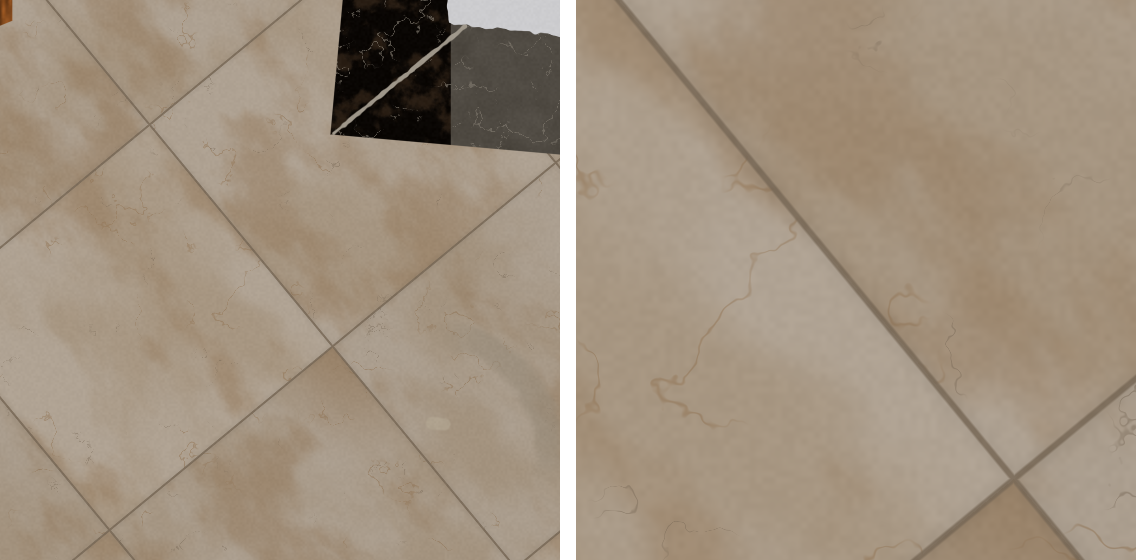
Left, the full canvas; right, a detail of the centre.
A three.js fragment shader for this texture:

```glsl
// Diagonal beige marble floor tiles with thin grout and a dark, mitred marble border.
varying vec2 vUv;

const vec2 CROSSING = vec2(0.594, 0.3815);    // a grout crossing
const vec2 EDGE_UP = vec2(0.3984, 0.3281);    // tile edge, up and right
const vec2 EDGE_DOWN = vec2(0.3268, -0.3958); // tile edge, down and right

const vec3 CREAM = vec3(0.68, 0.63, 0.57);
const vec3 SAND = vec3(0.645, 0.58, 0.50);
const vec3 OCHRE = vec3(0.57, 0.46, 0.34);
const vec3 GROUT = vec3(0.47, 0.41, 0.34);
const vec3 BLACK = vec3(0.035, 0.022, 0.012);
const vec3 BROWN = vec3(0.16, 0.115, 0.075);
const vec3 SLATE = vec3(0.31, 0.29, 0.26);
const vec3 PALE = vec3(0.62, 0.59, 0.54);
const vec3 WHITE = vec3(0.80, 0.80, 0.81);
const vec3 WOOD = vec3(0.50, 0.28, 0.11);

float hash(vec2 p) {
  vec3 q = fract(p.xyx * 0.1031);
  q += dot(q, q.yzx + 33.33);
  return fract((q.x + q.y) * q.z);
}

float noise(vec2 p) {
  vec2 i = floor(p), f = fract(p);
  f = f * f * (3.0 - 2.0 * f);
  return mix(mix(hash(i), hash(i + vec2(1, 0)), f.x),
             mix(hash(i + vec2(0, 1)), hash(i + vec2(1, 1)), f.x), f.y);
}

float fbm(vec2 p) {
  float sum = 0.0, amp = 0.5;
  for (int i = 0; i < 5; i++) {
    sum += amp * noise(p);
    p = mat2(0.8, 0.6, -0.6, 0.8) * p * 2.03 + 17.0;
    amp *= 0.5;
  }
  return sum;
}

float cross2(vec2 a, vec2 b) { return a.x * b.y - a.y * b.x; }

// Signed distance to the line a-b, positive on its left.
float side(vec2 p, vec2 a, vec2 b) { return cross2(normalize(b - a), p - a); }

float segment(vec2 p, vec2 a, vec2 b) {
  vec2 d = b - a;
  return length(p - a - d * clamp(dot(p - a, d) / dot(d, d), 0.0, 1.0));
}

float fill(float d) { return smoothstep(-0.0013, 0.0013, d); }

// Thin broken veins along the mid level of a noise field.
float veins(vec2 p, float scale, float width, float cover) {
  float ridge = abs(fbm(p * scale) - 0.48);
  float gaps = smoothstep(cover, cover + 0.2, noise(p * scale * 1.3 + 40.0));
  return (1.0 - smoothstep(0.0, width, ridge)) * gaps;
}

vec3 tileStone(vec2 p, vec2 cell, vec2 local) {
  vec2 seed = 13.0 * vec2(hash(cell + 31.0), hash(cell + 57.0));
  vec2 q = vec2(dot(p, vec2(0.64, -0.77)) * 0.6, dot(p, vec2(0.77, 0.64))) + seed;
  float cloud = fbm(q * 9.0 + 1.5 * fbm(q * 5.0));
  vec3 color = mix(CREAM, SAND, smoothstep(0.30, 0.72, cloud));
  float stain = smoothstep(0.50, 0.75, fbm(q * 11.0 + 8.0)) * 0.45;
  color = mix(color, OCHRE, stain);
  color = mix(color, OCHRE, veins(p + seed, 13.0, 0.012, 0.60) * 0.55);
  color = mix(color, GROUT, veins(p + seed + 5.0, 17.0, 0.008, 0.72) * 0.45);

  // One tile has a rusty corner, its neighbour a grey band and a pale inclusion.
  float rusty = step(length(cell - vec2(-1, 0)), 0.1);
  float banded = step(length(cell), 0.1);
  float corner = length((local - vec2(1, 0)) * vec2(1.5, 0.9));
  color = mix(color, OCHRE, rusty * 0.6 * smoothstep(0.45, 0.0, corner + 0.3 * (cloud - 0.5)));
  vec2 arc = p - vec2(0.736, 0.167);
  float band = abs(length(arc) - 0.25 + 0.07 * (cloud - 0.5));
  float reach = smoothstep(0.02, 0.14, arc.x) * smoothstep(-0.05, 0.05, arc.y);
  color = mix(color, vec3(0.60, 0.55, 0.48), banded * reach * 0.65 * smoothstep(0.035, 0.015, band));
  float pebble = segment(p, vec2(0.772, 0.244), vec2(0.794, 0.242)) + 0.008 * (cloud - 0.5);
  color = mix(color, vec3(0.70, 0.65, 0.57), banded * 0.8 * smoothstep(0.014, 0.009, pebble));
  return color * (0.985 + 0.03 * hash(cell + 9.0));
}

vec3 floorTiles(vec2 p) {
  vec2 d = p - CROSSING;
  vec2 grid = vec2(cross2(d, EDGE_DOWN), cross2(EDGE_UP, d)) / cross2(EDGE_UP, EDGE_DOWN);
  vec2 local = fract(grid);
  vec2 gap = min(local, 1.0 - local) * 0.515;
  float joint = min(gap.x, gap.y);
  vec3 color = tileStone(p, floor(grid), local);
  color *= 1.0 - 0.04 * smoothstep(0.012, 0.0, joint);
  return mix(color, GROUT, 0.85 * smoothstep(0.0027, 0.0009, joint));
}

vec3 darkMarble(vec2 p) {
  vec3 color = mix(BLACK, BROWN, smoothstep(0.48, 0.72, fbm(p * 28.0)));
  float sheen = fill(p.x - 0.805);
  color = mix(color, SLATE + 0.08 * (fbm(p * 22.0) - 0.5), sheen);
  float vein = veins(p, 15.0, 0.012, 0.45) + veins(p + 3.0, 29.0, 0.015, 0.60);
  color = mix(color, PALE, min(vein, 1.0) * mix(0.55, 0.4, sheen));
  float mitre = segment(p, vec2(0.596, 0.762), vec2(0.831, 0.953));
  return mix(color, PALE, smoothstep(0.005, 0.002, mitre + 0.003 * (noise(p * 110.0) - 0.5)));
}

void main() {
  vec2 p = vUv;
  vec3 color = floorTiles(p);
  float border = min(side(p, vec2(0.590, 0.760), vec2(1.0, 0.724)),
                     side(p, vec2(0.612, 1.0), vec2(0.590, 0.760)));
  color = mix(color, darkMarble(p), fill(border));
  float rough = 0.006 * (noise(p * 90.0) - 0.5);
  float panel = min(p.x - 0.80, side(p, vec2(0.80, 0.958), vec2(1.0, 0.936)));
  color = mix(color, WHITE, fill(panel + rough));
  float wood = min(0.022 - p.x, side(p, vec2(0.0, 0.954), vec2(0.022, 0.963)));
  color = mix(color, WOOD * (0.7 + 0.6 * noise(p * vec2(160.0, 50.0))), fill(wood));
  color += 0.022 * (noise(p * 260.0) - 0.5); // fine grain
  gl_FragColor = vec4(color, 1.0);
}
```
